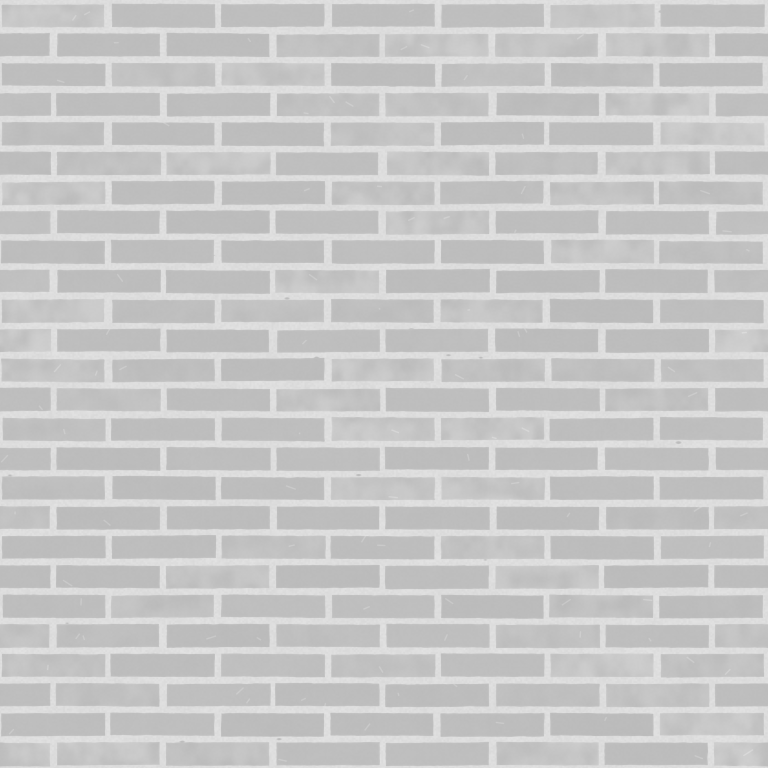
This texture is drawn by a Shadertoy shader. Its source:

```glsl
// Pale grey running-bond brick wall: 7 bricks across, 26 courses down.
// Each brick is a slightly jittered rounded box over grainy mortar, with
// cloudy whitewash, faint scratches and sparse chips; all of it wraps.

const vec2 GRID = vec2(7.0, 26.0);
const vec2 BRICK_HALF = vec2(0.0672, 0.0149);
const vec2 WALL_SHIFT = vec2(0.0018, 0.0012);
const vec3 MORTAR = vec3(0.868);
const vec3 CLAY = vec3(0.738);
const vec3 WASHED = vec3(0.806);
const vec3 CHIP = vec3(0.70);

float hash(vec2 p) {
    return fract(sin(dot(p, vec2(127.1, 311.7))) * 43758.5453);
}

vec2 hash2(vec2 p) {
    return vec2(hash(p), hash(p + 37.3));
}

// Value noise over the unit square, repeating after whole cells
float noise(vec2 uv, vec2 cells) {
    vec2 p = uv * cells;
    vec2 i = floor(p);
    vec2 f = fract(p);
    f = f * f * (3.0 - 2.0 * f);
    vec2 a = mod(i, cells);
    vec2 b = mod(i + 1.0, cells);
    return mix(mix(hash(a), hash(vec2(b.x, a.y)), f.x),
               mix(hash(vec2(a.x, b.y)), hash(b), f.x), f.y);
}

float boxDistance(vec2 p, vec2 halfSize, float radius) {
    vec2 d = abs(p) - halfSize + radius;
    return length(max(d, 0.0)) + min(max(d.x, d.y), 0.0) - radius;
}

float segmentDistance(vec2 p, vec2 a, vec2 b) {
    vec2 ab = b - a;
    return length(p - a - ab * clamp(dot(p - a, ab) / dot(ab, ab), 0.0, 1.0));
}

// Signed distance to one brick with uneven size, placement and tilt
float brickDistance(vec2 p, vec2 id, vec2 uv) {
    p -= (hash2(id + 3.0) - 0.5) * vec2(0.0022, 0.0012);
    p.y -= p.x * (hash(id + 9.0) - 0.5) * 0.018;
    vec2 size = BRICK_HALF + (hash2(id + 15.0) - 0.5) * vec2(0.0014, 0.0008);
    float wobble = noise(uv, vec2(90.0)) + 0.6 * noise(uv, vec2(230.0)) - 0.8;
    return boxDistance(p, size, 0.0009) + wobble * 0.0007;
}

// Amount of whitewash: vertical bands and soft clouds, strong on few bricks
float whitewash(vec2 uv, vec2 id) {
    float amount = 0.08 + 0.92 * smoothstep(0.4, 1.0, hash(id + 21.0));
    float bands = noise(uv, vec2(64.0, 26.0));
    float clouds = noise(uv, vec2(34.0, 61.0));
    float detail = noise(uv, vec2(120.0, 90.0));
    return amount * smoothstep(0.1, 0.9, 0.45 * bands + 0.4 * clouds + 0.2 * detail);
}

// Thin pale scratches on a few bricks
float scratches(vec2 p, vec2 id, float px) {
    float mask = 0.0;
    for (int k = 0; k < 3; k++) {
        vec2 seed = id + 50.0 + 11.0 * float(k);
        vec2 a = (hash2(seed) - 0.5) * 1.7 * BRICK_HALF;
        vec2 reach = (hash2(seed + 5.0) - 0.5) * vec2(0.022, 0.018);
        float d = segmentDistance(p, a, a + reach + 0.0005);
        float present = step(0.84, hash(seed + 8.0));
        mask = max(mask, present * (1.0 - smoothstep(0.0, 0.0005 + px, d)));
    }
    return mask;
}

// Sparse small dark chips, at most one per square cell
float chips(vec2 uv, float px) {
    const float CELLS = 20.0;
    vec2 id = mod(floor(uv * CELLS), CELLS);
    vec2 p = (fract(uv * CELLS) - 0.2 - 0.6 * hash2(id + 70.0)) / CELLS;
    float radius = 0.0012 + 0.0014 * hash(id + 81.0);
    float d = length(p * vec2(0.7, 1.4)) - radius;
    return step(0.9, hash(id + 90.0)) * (1.0 - smoothstep(-px, px, d));
}

void mainImage(out vec4 fragColor, in vec2 fragCoord) {
    vec2 uv = fragCoord / iResolution.xy;
    float px = 1.0 / min(iResolution.x, iResolution.y);

    // Running bond: every other course moves by half a brick
    vec2 cell = (uv + WALL_SHIFT) * GRID;
    float course = mod(floor(cell.y), GRID.y);
    cell.x += 0.5 * (1.0 - mod(course, 2.0));
    vec2 id = vec2(mod(floor(cell.x), GRID.x), course);
    vec2 p = (fract(cell) - 0.5) / GRID;
    float d = brickDistance(p, id, uv);

    // Mortar: fine grain, soft tone changes, chips
    float grain = noise(uv, vec2(420.0)) - 0.5;
    float drift = noise(uv, vec2(40.0)) - 0.5;
    vec3 mortar = MORTAR + 0.03 * grain + 0.015 * drift;
    mortar = mix(mortar, CHIP, 0.75 * chips(uv, px));

    // Brick face: whitewash, scratches and a slightly paler worn rim
    vec3 face = mix(CLAY, WASHED, whitewash(uv, id));
    face += 0.012 * (hash(id + 33.0) - 0.5) + 0.008 * grain;
    face += 0.05 * scratches(p, id, px);
    face += 0.02 * smoothstep(-0.003, 0.0, d) * noise(uv, vec2(75.0));

    vec3 color = mix(face, mortar, smoothstep(-0.7 * px, 0.7 * px, d));
    fragColor = vec4(color, 1.0);
}
```
